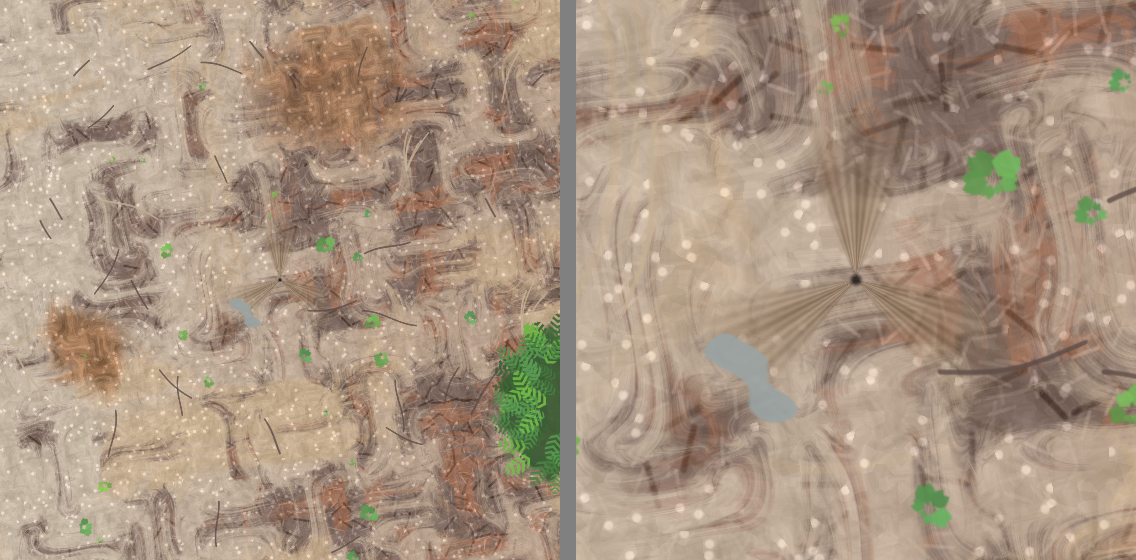
Left: the whole. Right: its middle third, enlarged.
Give the GLSL for this texture, as a Shadertoy shader.

```glsl
// Bare sandy ground seen from above: leaf litter, soil mounds, twigs, seedlings, a bush.
// Warped layered sines shape the patches, cell noise the grains, loops the plants.

vec2 hash2(vec2 p) {
    return fract(sin(vec2(dot(p, vec2(127.1, 311.7)), dot(p, vec2(269.5, 183.3)))) * 43758.5);
}

vec2 heading(float angle) { return vec2(cos(angle), sin(angle)); }

float fade(float a, float b, float d) { return 1.0 - smoothstep(a, b, d); }

// Rotated, warped sines; roughly -0.8 to 0.8
float layeredSines(vec2 p) {
    float sum = 0.0, amp = 0.5;
    for (int i = 0; i < 7; i++) {
        p = mat2(0.8, 0.6, -0.6, 0.8) * p;
        p += 0.9 * sin(1.3 * p.yx + 2.0 * float(i));
        sum += amp * sin(p.x) * sin(p.y);
        p *= 1.9;
        amp *= 0.64;
    }
    return sum;
}

float segment(vec2 p, vec2 a, vec2 ab) {
    return length(p - a - ab * clamp(dot(p - a, ab) / dot(ab, ab), 0.0, 1.0));
}

// x: distance to nearest grain, y: its shade, z: cover of short straws
vec3 grains(vec2 p) {
    vec3 best = vec3(9.0, 0.0, 0.0);
    for (int k = 0; k < 9; k++) {
        vec2 cell = floor(p) + vec2(k % 3 - 1, k / 3 - 1);
        vec2 h = hash2(cell), q = p - cell - h, reach = 0.55 * heading(40.0 * h.x);
        if (length(q) < best.x) best.xy = vec2(length(q), fract(h.x * 17.0 + h.y * 5.0));
        best.z = max(best.z, h.y * fade(0.03, 0.13, segment(q, -reach, 2.0 * reach)));
    }
    return best;
}

// Pinnate leaf growing from the origin along dir
float frond(vec2 q, vec2 dir, float len, float width, float pairs) {
    float u = dot(q, dir) / len, v = abs(dot(q, vec2(-dir.y, dir.x))) / len;
    float outline = width * sqrt(max(0.0, 4.0 * u * (1.0 - u))) - v;
    float leaflet = (0.38 - abs(fract(pairs * (u - 0.6 * v)) - 0.5)) / pairs;
    return smoothstep(0.0, 0.0025 / len, min(outline, leaflet));
}

vec3 ground(vec2 p) {
    float broad = layeredSines(p * 7.0 + 3.0);
    float patches = layeredSines(p * 24.0);
    float fine = layeredSines(p * 75.0 + 9.0);
    vec3 grit = grains(p * 120.0);

    // Sand, paler towards the left
    vec3 col = mix(vec3(0.78, 0.72, 0.65), vec3(0.73, 0.64, 0.56), smoothstep(0.0, 0.9, p.x));
    col = mix(col, vec3(0.79, 0.68, 0.54), 0.6 * smoothstep(0.1, 0.55, broad));

    // Litter, denser towards the right
    float density = mix(-0.24, 0.3, smoothstep(0.0, 0.8, p.x)) - 0.45 * broad;
    float litter = smoothstep(-0.1, 0.75, patches + density + 0.25 * fine);
    float rust = smoothstep(-0.1, 0.5, layeredSines(p * 34.0 + 20.0)) * smoothstep(0.1, 0.6, p.x);
    col = mix(col, mix(vec3(0.45, 0.37, 0.34), vec3(0.60, 0.41, 0.32), rust), 0.9 * litter);
    col -= 0.13 * grains(p * 42.0).z * (0.25 + litter);
    col += 0.09 * grains(p * 70.0 + 5.0).z * (0.3 + litter);

    // Loose soil mounds
    float big = length((p - vec2(0.60, 0.84)) / vec2(0.14, 0.11)) + 0.5 * patches;
    float small = length((p - vec2(0.155, 0.385)) / vec2(0.085, 0.075)) + 0.5 * patches;
    float soil = max(0.75 * fade(0.55, 1.25, big), 0.9 * fade(0.55, 1.25, small));
    col = mix(col, vec3(0.61, 0.44, 0.31) * (1.0 + 0.25 * fine), soil);

    col += 0.07 * fine + 0.05 * (grit.y - 0.5);
    return col + 0.13 * step(0.9, grit.y) * fade(0.2, 0.45, grit.x);
}

void mainImage(out vec4 fragColor, in vec2 fragCoord) {
    vec2 p = fragCoord / iResolution.y;
    vec3 col = ground(p);

    // Fan of fine streaks around the middle
    vec2 q = p - 0.5;
    float r = length(q), angle = atan(q.y, q.x + 1e-5);
    float lobe = smoothstep(0.1, 0.9, -sin(3.0 * angle)) * fade(0.03, 0.13, r);
    float streak = sin(23.0 * angle) * sin(41.0 * angle + 1.0);
    col = mix(col, vec3(0.57, 0.48, 0.39) + 0.11 * streak, 0.75 * lobe);
    col *= 1.0 - 0.7 * fade(0.001, 0.005, r);

    // Grey dead leaf
    float leaf = segment(p, vec2(0.422, 0.462), vec2(0.03, -0.036)) + 0.004 * sin(p.y * 190.0);
    col = mix(col, vec3(0.60, 0.64, 0.64), 0.9 * fade(0.008, 0.011, leaf));

    // Scattered twigs, then three bundles of pale stems
    vec2 bent = p + 0.005 * sin(p.yx * 45.0);
    for (int i = 0; i < 50; i++) {
        vec2 root = hash2(vec2(i, 3)), h = hash2(vec2(i, 5));
        float turn = 6.28 * h.x, pale = step(0.75, h.y);
        if (i > 33) {
            int b = i % 3;
            root = b == 0 ? vec2(0.725, 0.70) : b == 1 ? vec2(0.31, 0.11) : vec2(0.93, 0.40);
            turn = (b == 0 ? 1.35 : b == 1 ? 0.75 : 1.1) + 0.8 * (h.x - 0.5);
            pale = 1.0;
        }
        float d = segment(bent, root, mix(0.03, 0.13, h.y) * heading(turn));
        col = mix(col, mix(vec3(0.36, 0.29, 0.27), vec3(0.77, 0.69, 0.58), pale), 0.78 * fade(0.0006, 0.0023, d));
    }

    // Seedlings
    for (int i = 0; i < 26; i++) {
        vec2 h = hash2(vec2(i, 17)), k = hash2(vec2(i, 23));
        float size = mix(0.008, 0.024, k.x * k.x);
        if (length(p - h) > size) continue;
        vec3 green = mix(vec3(0.33, 0.63, 0.34), vec3(0.52, 0.73, 0.30), k.y);
        for (int j = 0; j < 6; j++) {
            float len = size * (0.7 + 0.3 * sin(float(j * 5 + i)));
            float cover = frond(p - h, heading(float(j) + 6.28 * k.y), len, 0.42, 1.0);
            col = mix(col, green * (0.85 + 0.05 * float(j)), 0.85 * cover);
        }
    }

    // Bush: shaded base, then fronds from dark to light
    vec2 heart = vec2(0.99, 0.275);
    float base = length((p - heart) / vec2(0.10, 0.135)) + 0.15 * sin(p.x * 120.0) * sin(p.y * 95.0);
    col = mix(col, vec3(0.21, 0.34, 0.19), 0.9 * fade(0.8, 1.05, base));
    for (int i = 0; i < 90; i++) {
        vec2 h = hash2(vec2(i, 29)), k = hash2(vec2(i, 37));
        vec2 root = heart + vec2(0.085, 0.12) * sqrt(h.y) * heading(6.28 * h.x);
        if (length(p - root) > 0.06) continue;
        vec3 green = mix(vec3(0.20, 0.36, 0.18), vec3(0.36, 0.62, 0.33), float(i) / 90.0);
        green = mix(green, vec3(0.47, 0.77, 0.27), 0.8 * step(0.87, k.y));
        vec2 dir = heading(6.28 * h.x + 2.4 * (k.x - 0.5));
        col = mix(col, green, 0.92 * frond(p - root, dir, mix(0.032, 0.055, k.y), 0.3, 5.0));
    }
    fragColor = vec4(clamp(col, 0.0, 1.0), 1.0);
}
```
